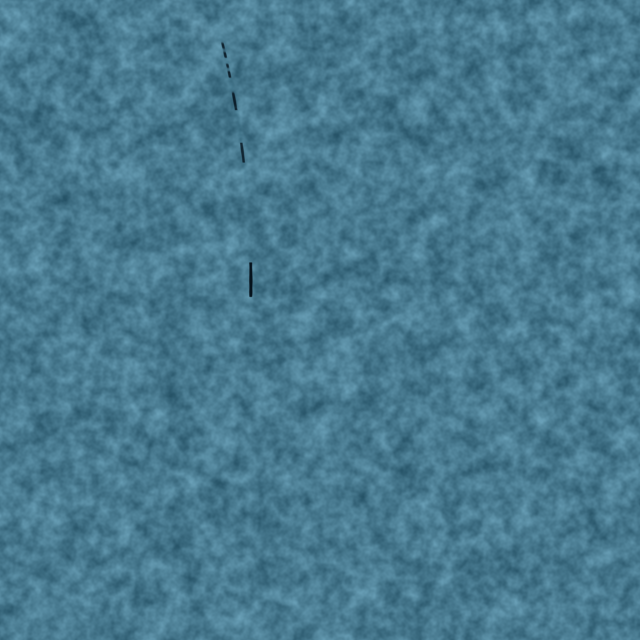
Write a three.js fragment shader that draws this texture.

```glsl
varying vec2 vUv;

const vec3 DEEP_TEAL = vec3(0.17, 0.35, 0.43);
const vec3 PALE_TEAL = vec3(0.39, 0.60, 0.69);
const vec3 FIBRE_INK = vec3(0.02, 0.07, 0.11);
const float EDGE = 0.0014;

vec2 gradientAt(vec2 cell, float seed) {
  float h = fract(sin(dot(cell, vec2(127.1, 311.7)) + seed * 17.3) * 43758.5453);
  float angle = 6.28319 * h;
  return vec2(cos(angle), sin(angle));
}

float gradientNoise(vec2 p, float seed) {
  vec2 i = floor(p);
  vec2 f = fract(p);
  vec2 u = f * f * f * (f * (f * 6.0 - 15.0) + 10.0);
  vec2 e = vec2(1.0, 0.0);
  float a = dot(gradientAt(i, seed), f);
  float b = dot(gradientAt(i + e.xy, seed), f - e.xy);
  float c = dot(gradientAt(i + e.yx, seed), f - e.yx);
  float d = dot(gradientAt(i + e.xx, seed), f - e.xx);
  return mix(mix(a, b, u.x), mix(c, d, u.x), u.y);
}

vec2 rotate(vec2 p, float angle) {
  float c = cos(angle);
  float s = sin(angle);
  return vec2(c * p.x - s * p.y, s * p.x + c * p.y);
}

// Octave weights peak at the blotch size and fall off to either side
float feltMottle(vec2 p, float baseScale, float peakOctave) {
  float sum = 0.0;
  float scale = baseScale;
  for (int i = 0; i < 5; i++) {
    float octave = float(i);
    float offPeak = octave - peakOctave;
    float weight = 0.66 * exp(-0.24 * offPeak * offPeak);
    sum += weight * gradientNoise(rotate(p, 0.6 * octave) * scale + 7.7 * octave, octave);
    scale *= 1.95;
  }
  return sum;
}

// Soft-ended interval from lo to hi
float span(float x, float lo, float hi, float soft) {
  return smoothstep(lo - soft, lo + soft, x) * (1.0 - smoothstep(hi - soft, hi + soft, x));
}

// Horizontal position of the bowed fibre at height y
float fibrePath(float y, float footX, float footY, float bow) {
  return footX - bow * (y - footY) * (y - footY);
}

float strokeMask(float distance, float halfWidth, float soft) {
  return 1.0 - smoothstep(halfWidth - soft, halfWidth + soft, abs(distance));
}

void main() {
  // Mottled felt
  float mottle = feltMottle(vUv, 13.0, 1.7);
  vec3 color = mix(DEEP_TEAL, PALE_TEAL, clamp(0.51 + 0.74 * mottle, -0.1, 1.1));

  // Faint pale crease leading into the fibre
  float crease = strokeMask(vUv.x - 0.335 + 0.75 * (vUv.y - 0.92), 0.016, 0.015);
  color += 0.035 * crease * span(vUv.y, 0.93, 1.02, 0.02);

  // Thin fibre that surfaces in three stretches
  float fromFibre = vUv.x - fibrePath(vUv.y, 0.392, 0.56, 0.32);
  float fray = gradientNoise(vec2(vUv.y * 85.0, 3.5), 9.0);
  float upper = span(vUv.y, 0.828, 0.937, EDGE) * smoothstep(-0.35, 0.1, fray);
  float middle = 0.8 * span(vUv.y, 0.746, 0.777, EDGE);
  float lower = span(vUv.y, 0.536, 0.590, EDGE);
  float visible = max(upper * 0.85, max(middle, lower));
  float halfWidth = 0.0019 + 0.0006 * fray + 0.0004 * lower;
  color = mix(color, FIBRE_INK, visible * strokeMask(fromFibre, halfWidth, EDGE));

  // Dim trace where the fibre runs under the felt
  float buried = span(vUv.y, 0.69, 0.94, 0.02) * strokeMask(fromFibre, 0.003, 0.003);
  color -= 0.03 * buried * (1.0 - visible);

  gl_FragColor = vec4(color, 1.0);
}
```
